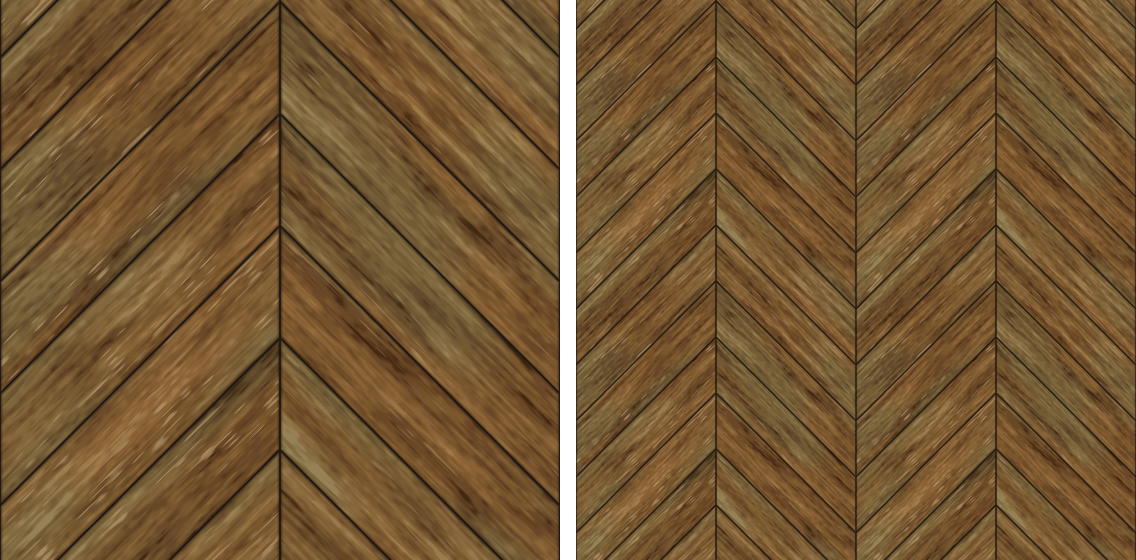
Left: one tile. Right: repeated 2 by 2.
This texture is drawn by a WebGL 1 fragment shader. Its source:

```glsl
precision highp float;
// Chevron parquet: two mirrored columns of worn oak planks with dark joints.

uniform vec2 u_resolution;

const float ROWS = 5.0;              // planks per column in one tile
const float APEX_SHIFT = 0.003;      // apex drop below the top edge
const float JOINT_HALF = 0.0019;     // half width of the joints
const float BEVEL = 0.007;           // reach of the shading beside a joint
const float BASE_TONE = 0.53;
const float PLANK_CONTRAST = 0.16;
const float PATCH_CONTRAST = 0.50;
const float BAND_CONTRAST = 0.48;
const float STREAK_CONTRAST = 0.40;
const float FIBRE_CONTRAST = 0.30;
const float MOTTLE_CONTRAST = 0.20;
const float ROOT_HALF = 0.70710678;

const vec3 JOINT = vec3(0.12, 0.085, 0.06);
const vec3 SHADOW = vec3(0.25, 0.16, 0.07);
const vec3 UMBER = vec3(0.40, 0.29, 0.17);
const vec3 OAK = vec3(0.46, 0.35, 0.20);
const vec3 HONEY = vec3(0.52, 0.40, 0.24);
const vec3 STRAW = vec3(0.60, 0.50, 0.33);
const vec3 FLECK = vec3(0.70, 0.59, 0.43);
const vec3 WARM_TINT = vec3(1.04, 0.96, 0.87);
const vec3 OLIVE_TINT = vec3(0.97, 1.03, 1.04);

float hash(vec2 p) {
  vec3 q = fract(vec3(p.xyx) * 0.1031);
  q += dot(q, q.yzx + 33.33);
  return fract((q.x + q.y) * q.z);
}

float noise(vec2 p) {
  vec2 i = floor(p);
  vec2 f = fract(p);
  f = f * f * (3.0 - 2.0 * f);
  return mix(mix(hash(i), hash(i + vec2(1.0, 0.0)), f.x),
             mix(hash(i + vec2(0.0, 1.0)), hash(i + vec2(1.0, 1.0)), f.x), f.y);
}

float cloud(vec2 p) {
  float sum = 0.0;
  float weight = 0.55;
  for (int i = 0; i < 3; i++) {
    sum += weight * noise(p);
    p = p * 2.1 + 17.3;
    weight *= 0.5;
  }
  return sum / 0.9625;
}

vec3 woodRamp(float t) {
  vec3 c = mix(SHADOW, UMBER, smoothstep(-0.05, 0.3, t));
  c = mix(c, OAK, smoothstep(0.3, 0.5, t));
  c = mix(c, HONEY, smoothstep(0.5, 0.7, t));
  return mix(c, STRAW, smoothstep(0.7, 0.98, t));
}

// grain: x runs along the plank, y across it, in canvas units
vec3 wood(vec2 grain, float side, float seed) {
  vec2 offset = vec2(seed * 91.0 + 40.0, seed * 57.0 + 20.0);
  grain.y += 0.008 * noise(grain * vec2(5.0, 12.0) + offset);

  float patches = cloud(grain * vec2(4.5, 15.0) + offset);
  float band = noise(grain * vec2(2.5, 55.0) + offset.yx);
  float streak = noise(grain * vec2(11.0, 150.0) + offset + 7.0);
  float fibre = noise(grain * vec2(32.0, 300.0) + offset + 13.0);
  float mottle = noise(grain * vec2(75.0, 130.0) + offset + 29.0);

  float tone = BASE_TONE + PLANK_CONTRAST * (hash(offset) - 0.5)
    + PATCH_CONTRAST * (patches - 0.5) + BAND_CONTRAST * (band - 0.5)
    + STREAK_CONTRAST * (streak - 0.5) + FIBRE_CONTRAST * (fibre - 0.5)
    + MOTTLE_CONTRAST * (mottle - 0.5);

  // dark smudges, stronger on the right column
  float smudge = smoothstep(0.58, 0.85, cloud(grain * vec2(9.0, 20.0) + offset + 53.0));
  tone -= smudge * mix(0.14, 0.28, side);

  float hue = noise(grain * vec2(3.5, 13.0) + offset + 71.0);
  vec3 color = woodRamp(tone) * mix(WARM_TINT, OLIVE_TINT, smoothstep(0.2, 0.8, hue));

  // pale worn flecks, stronger on the left column
  float worn = smoothstep(0.35, 0.7, noise(grain * vec2(4.0, 25.0) + offset + 83.0));
  float fleck = smoothstep(0.72, 0.95, noise(grain * vec2(21.0, 230.0) + offset + 97.0));
  return mix(color, FLECK, fleck * worn * mix(0.75, 0.4, side));
}

void main() {
  vec2 uv = gl_FragCoord.xy / u_resolution;
  float pixel = 1.0 / min(u_resolution.x, u_resolution.y);

  // chevron layout
  float side = step(0.5, uv.x);
  float reach = abs(uv.x - 0.5);
  float course = (uv.y + reach + APEX_SHIFT) * ROWS;
  float row = mod(floor(course), ROWS);
  float across = fract(course);
  vec2 grain = vec2(2.0 * reach - across / ROWS, across / ROWS) * ROOT_HALF;

  vec3 color = wood(grain, side, row + ROWS * side);

  // joints with softly shaded plank edges
  float diagonal = min(across, 1.0 - across) / ROWS * ROOT_HALF;
  float upright = min(reach, 0.5 - reach);
  float edge = min(diagonal, upright);
  color *= mix(0.74, 1.0, smoothstep(JOINT_HALF, BEVEL, edge));
  float joint = 1.0 - smoothstep(JOINT_HALF - 0.75 * pixel, JOINT_HALF + 0.75 * pixel, edge);
  color = mix(color, JOINT, joint * 0.95);

  gl_FragColor = vec4(color, 1.0);
}
```
